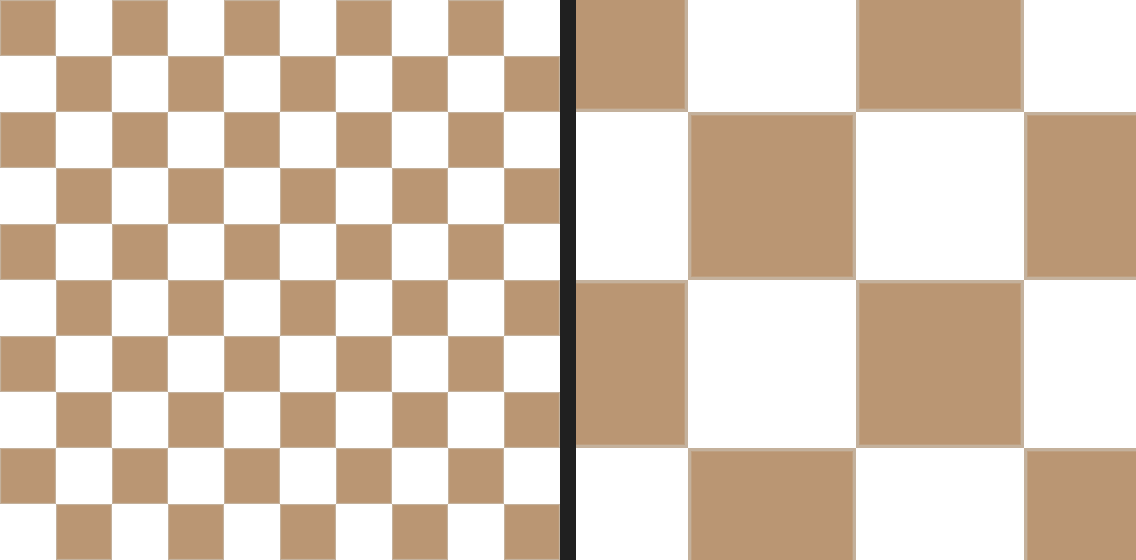
Left, the full canvas; right, a detail of the centre.
Write a WebGL 1 fragment shader that draws this pattern.

```glsl
precision highp float;

uniform vec2 u_resolution;

#define CELLS 10.0
#define RIM_WIDTH 0.02
#define WHITE vec3(1.0)
#define TAN vec3(0.73, 0.59, 0.45)
#define RIM vec3(0.77, 0.695, 0.61)

// Distance to the nearest square edge in cells: positive in tan, negative in white
float checkerDistance(vec2 p) {
  vec2 toLine = 0.5 - abs(fract(p) - 0.5);
  vec2 cell = floor(p);
  float isTan = mod(cell.x + cell.y, 2.0);
  return min(toLine.x, toLine.y) * (2.0 * isTan - 1.0);
}

// Edge coverage smoothed over one pixel
float coverage(float dist, float pixel) {
  return clamp(dist / pixel + 0.5, 0.0, 1.0);
}

void main() {
  vec2 p = gl_FragCoord.xy / u_resolution * CELLS;
  float pixel = CELLS / min(u_resolution.x, u_resolution.y);
  float dist = checkerDistance(p);

  // Tan squares with a thin faded rim, on white
  vec3 square = mix(RIM, TAN, coverage(dist - RIM_WIDTH, pixel));
  vec3 color = mix(WHITE, square, coverage(dist, pixel));

  gl_FragColor = vec4(color, 1.0);
}
```
